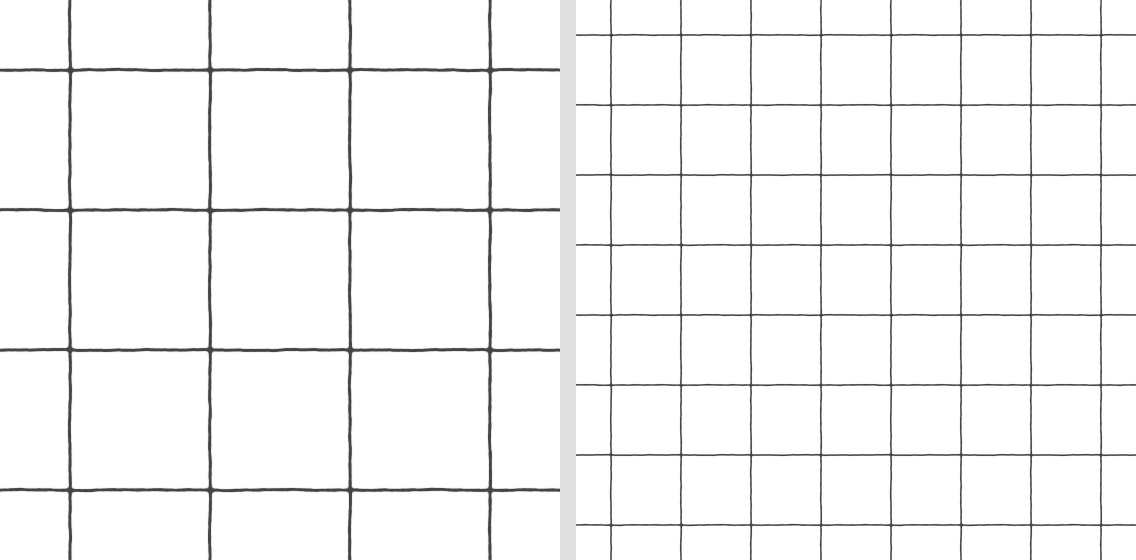
Left: one tile. Right: repeated 2 by 2.
Write a WebGL 2 fragment shader that draws this pattern.

```glsl
#version 300 es
precision highp float;
// Draws a 4 by 4 grid of thin, hand-inked charcoal lines with soft joints on white.

uniform vec2 u_resolution;
out vec4 outColor;

const float TAU = 6.2831853;
const float CELLS = 4.0;

float hash(float n) {
    return fract(sin(n * 12.9898 + 4.1) * 4375.85);
}

// Layered sines with whole frequencies, so the result wraps over 0..1.
float wave(float t, float frequency, float seed) {
    float sum = 0.0;
    float amplitude = 0.5;
    for (int i = 0; i < 4; i++) {
        float phase = hash(seed + float(i) * 7.3);
        sum += amplitude * sin(TAU * (frequency * t + phase));
        frequency = floor(frequency * 1.6) + 1.0;
        amplitude *= 0.75;
    }
    return sum;
}

// Signed distance to the nearest wavering line; "along" runs down its length.
float inkLine(float across, float along, float seed) {
    float id = floor(across * CELLS);
    float offset = across - (id + 0.5) / CELLS;
    seed += mod(id, CELLS) * 3.7;
    float side = offset < 0.0 ? 0.0 : 41.0;
    float drift = 0.0009 * wave(along, 4.0, seed);
    float roughness = 0.00035 * wave(along, 23.0, seed + side + 19.0);
    return abs(offset - drift) - 0.0026 - roughness;
}

float smoothMin(float a, float b, float radius) {
    float h = max(radius - abs(a - b), 0.0) / radius;
    return min(a, b) - 0.25 * h * h * radius;
}

void main() {
    vec2 uv = gl_FragCoord.xy / u_resolution;
    float pixel = 1.0 / min(u_resolution.x, u_resolution.y);

    // Both line directions, blended into rounded joints.
    float d = smoothMin(inkLine(uv.x, uv.y, 1.0), inkLine(uv.y, uv.x, 83.0), 0.006);

    // White ground, faint bleed around the ink, then the ink itself.
    vec3 color = vec3(1.0 - 0.08 * (1.0 - smoothstep(0.0, 0.0028, d)));
    float ink = 1.0 - smoothstep(-0.6 * pixel, 0.6 * pixel, d);
    color = mix(color, vec3(0.27), ink);

    outColor = vec4(color, 1.0);
}
```
